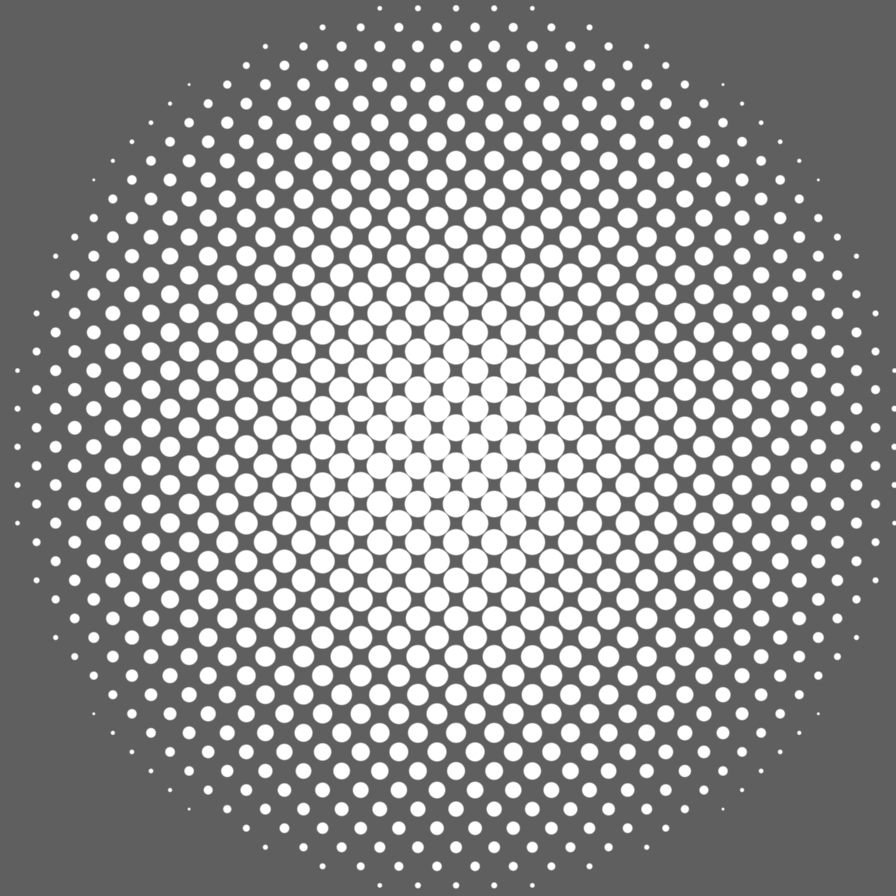
Write a three.js fragment shader that draws this background.

```glsl
varying vec2 vUv;

const vec3 GREY = vec3(0.374);
const vec3 WHITE = vec3(1.0);
const vec2 CENTRE = vec2(0.509, 0.5013);
const float ROW_STEP = 0.02128;
const float PEAK_RADIUS = 0.01504;
const float RIM = 0.505;
const float SOFTNESS = 0.0012;

// Staggered grid: both diagonal axes become unit cells
vec2 toLattice(vec2 p, float rowStep) {
  return vec2(p.x + p.y, p.x - p.y) / (2.0 * rowStep);
}

vec2 fromLattice(vec2 cell, float rowStep) {
  return vec2(cell.x + cell.y, cell.x - cell.y) * rowStep;
}

// Dot area falls off smoothly towards the rim
float dotRadius(float distanceOut, float peak, float rim) {
  float area = 1.0 - pow(distanceOut / rim, 1.75);
  return peak * sqrt(max(area, 0.0));
}

float discCoverage(vec2 offset, float radius, float softness) {
  float edge = length(offset) - radius;
  float visible = smoothstep(0.0, softness, radius);
  return visible * (1.0 - smoothstep(-softness, softness, edge));
}

// Union of the nearest dots, keeping faint seams where they touch
float halftone(vec2 p, float rowStep, float peak, float rim, float softness) {
  vec2 home = floor(toLattice(p, rowStep)) + 0.5;
  float gap = 1.0;
  for (int j = -1; j <= 1; j++) {
    for (int i = -1; i <= 1; i++) {
      vec2 dotCentre = fromLattice(home + vec2(float(i), float(j)), rowStep);
      float radius = dotRadius(length(dotCentre), peak, rim);
      gap *= 1.0 - discCoverage(p - dotCentre, radius, softness);
    }
  }
  return 1.0 - gap;
}

void main() {
  float ink = halftone(vUv - CENTRE, ROW_STEP, PEAK_RADIUS, RIM, SOFTNESS);
  gl_FragColor = vec4(mix(GREY, WHITE, ink), 1.0);
}
```
